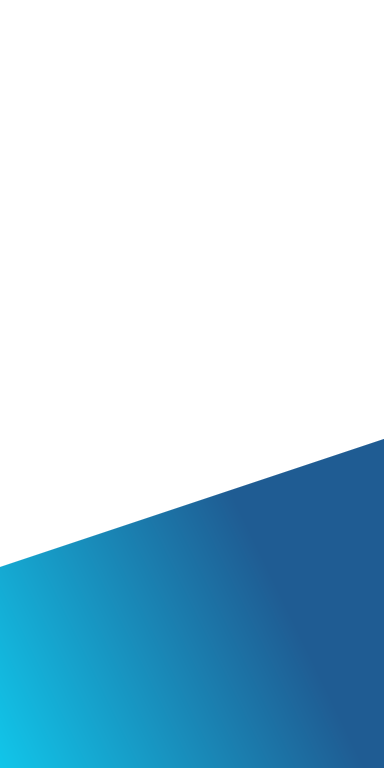
Give the GLSL for this background, as a WebGL 2 fragment shader.

```glsl
#version 300 es
precision highp float;

uniform vec2 u_resolution;
out vec4 fragColor;

const vec3 WHITE = vec3(1.0);
const vec3 CYAN = vec3(0.067, 0.775, 0.915);
const vec3 NAVY = vec3(0.122, 0.361, 0.576);

// Signed distance to a sloped line, negative below it
float lineDistance(vec2 p, float height, float slope) {
    return (p.y - height - slope * p.x) / sqrt(1.0 + slope * slope);
}

// Linear ramp from the origin, reaching one where p.x + lean * p.y = reach
float slantedRamp(vec2 p, float lean, float reach) {
    return clamp((p.x + lean * p.y) / reach, 0.0, 1.0);
}

// Antialiased coverage of the negative side of a distance
float coverage(float dist, float pixel) {
    return clamp(0.5 - dist / pixel, 0.0, 1.0);
}

void main() {
    // Canvas width is one unit
    vec2 p = gl_FragCoord.xy / u_resolution.x;
    float pixel = 1.0 / u_resolution.x;

    // Cyan corner deepening into flat navy
    vec3 wedgeColor = mix(CYAN, NAVY, slantedRamp(p, 0.485, 0.95));

    // Rising wedge over the white field
    float wedge = coverage(lineDistance(p, 0.5235, 0.3335), pixel);
    fragColor = vec4(mix(WHITE, wedgeColor, wedge), 1.0);
}
```
